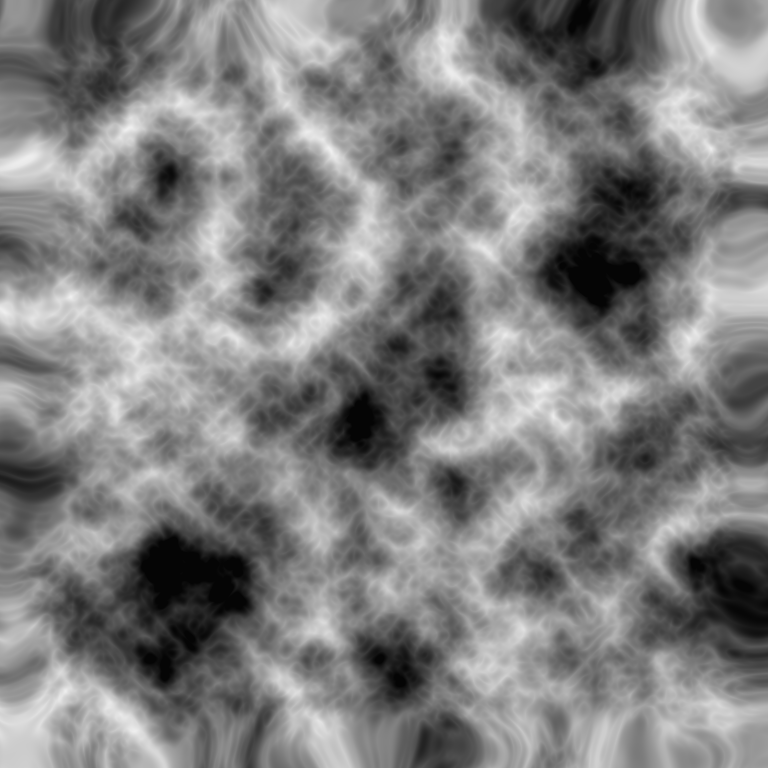
This texture is drawn by a Shadertoy shader. Its source:

```glsl
const float PI = 3.14159265;

// Integer hash of a lattice cell, in 0..1
float hashCell(ivec2 cell, int seed) {
    uint h = uint(cell.x) * 374761393u + uint(cell.y) * 668265263u + uint(seed) * 974711u;
    h = (h ^ (h >> 13)) * 1274126177u;
    h = (h ^ (h >> 16)) * 2246822519u;
    h ^= h >> 15;
    return float(h & 65535u) / 65536.0;
}

// Gradients cluster around the four diagonals, so creases run diagonally
vec2 diagonalGradient(ivec2 cell, int seed, float jitter) {
    float quadrant = floor(hashCell(cell, seed) * 4.0);
    float wobble = (hashCell(cell, seed + 57) - 0.5) * jitter;
    float angle = PI * (0.25 + 0.5 * quadrant) + wobble;
    return sqrt(2.0) * vec2(cos(angle), sin(angle));
}

float gradientNoise(vec2 p, int seed, float jitter) {
    ivec2 cell = ivec2(floor(p));
    vec2 f = fract(p);
    vec2 w = f * f * f * (f * (f * 6.0 - 15.0) + 10.0);
    float a = dot(diagonalGradient(cell, seed, jitter), f);
    float b = dot(diagonalGradient(cell + ivec2(1, 0), seed, jitter), f - vec2(1, 0));
    float c = dot(diagonalGradient(cell + ivec2(0, 1), seed, jitter), f - vec2(0, 1));
    float d = dot(diagonalGradient(cell + ivec2(1, 1), seed, jitter), f - vec2(1, 1));
    return mix(mix(a, b, w.x), mix(c, d, w.x), w.y);
}

// Absolute value with a slightly rounded crease
float softAbs(float x, float radius) {
    return sqrt(x * x + radius * radius) - 0.5 * radius;
}

// Folded noise: thin valleys become bright creases once inverted
float billow(vec2 p, float frequency, float gain, int octaves) {
    float sum = 0.0;
    float amplitude = 1.0;
    for (int i = 0; i < octaves; i++) {
        vec2 shift = vec2(0.37, 0.71) * float(i + 1);
        float n = gradientNoise(p * frequency + shift, 11 + 7 * i, 0.5);
        sum += amplitude * softAbs(n, 0.04);
        amplitude *= gain;
        frequency *= 2.0;
    }
    return sum;
}

// Slows the coordinate to a stop at the border, drawing features out to it
vec2 stretchBorder(vec2 uv, float width) {
    vec2 d = 0.5 - abs(uv - 0.5);
    vec2 t = max(width - d, 0.0);
    return uv + sign(0.5 - uv) * t * t / (2.0 * width);
}

// Small bends inside, stronger ones along the border
vec2 bend(vec2 uv, float inner, float outer) {
    vec2 d = 0.5 - abs(uv - 0.5);
    float border = 1.0 - smoothstep(0.0, 0.1, min(d.x, d.y));
    vec2 offset = vec2(gradientNoise(uv * 7.0, 101, 6.0), gradientNoise(uv * 7.0 + 3.4, 131, 6.0));
    return offset * mix(inner, outer, border);
}

// Broad horizontal band of shade
float shadeBand(float y, float center, float width) {
    float t = (y - center) / width;
    return exp(-t * t);
}

void mainImage(out vec4 fragColor, in vec2 fragCoord) {
    vec2 uv = fragCoord / iResolution.xy;
    vec2 p = stretchBorder(uv, 0.09) + bend(uv, 0.008, 0.05);

    // Bright creases over dark clouds
    float clouds = billow(p, 4.0, 0.58, 5);
    float tone = 0.99 - 0.88 * clouds - 0.09 * shadeBand(uv.y, 0.3, 0.14);

    fragColor = vec4(vec3(clamp(tone, 0.02, 0.96)), 1.0);
}
```
